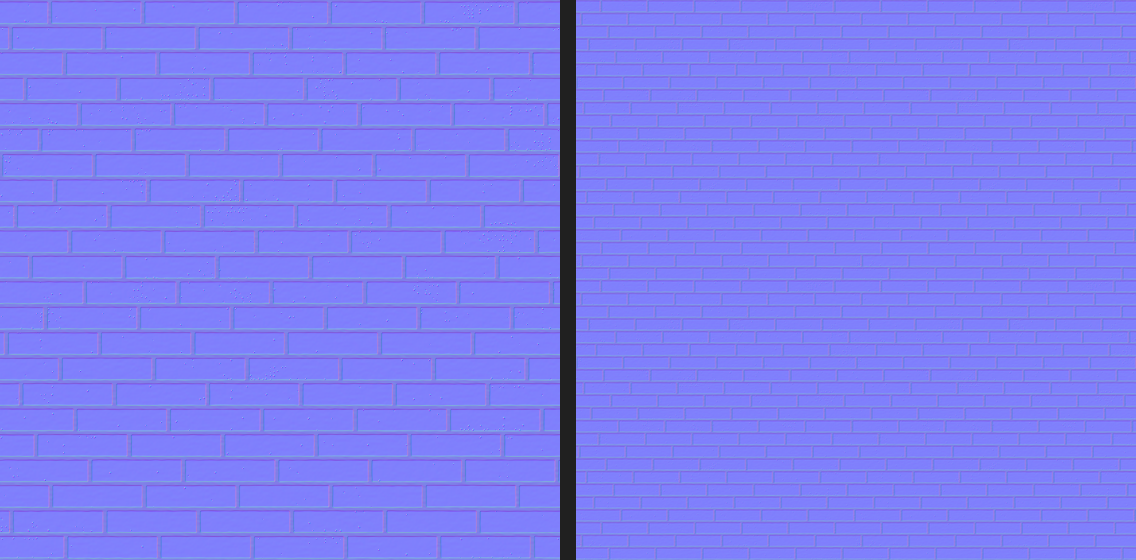
Left, the tile; right, the same tile 2 across and 2 down.
Write a three.js fragment shader that draws this texture map.

```glsl
varying vec2 vUv;

// Layout, in canvas units
const vec2 BRICKS = vec2(6.0, 22.0);
const float FIRST_SHIFT = 0.531;   // joint position in the top row, in bricks
const float ROW_SHIFT = 0.5797;    // extra shift per row, in bricks
const float JOINT = 0.0069;
const float BEVEL = 0.0026;
const float CORNER = 0.0022;
const float JITTER = 0.0007;
const float EDGE_WOBBLE = 0.0006;

// Relief
const float BRICK_HEIGHT = 0.00075;
const float MORTAR_GRAIN = 0.00035;
const float FACE_GRAIN = 0.00011;
const float PIT_DEPTH = 0.0007;
const float PIT_CELLS = 144.0;
const vec2 WEAR_CELLS = vec2(12.0, 22.0);
const float STRAY_PITS = 0.022;
const float WORN_PITS = 0.42;
const float SAMPLE_STEP = 0.00098;

// Length of the encoded normal: rough areas are shorter
const float FACE_LENGTH = 0.975;
const float MORTAR_LENGTH = 0.82;
const float EDGE_LOSS = 0.12;

float hash(vec2 p) {
  vec3 q = fract(p.xyx * vec3(0.1031, 0.1030, 0.0973));
  q += dot(q, q.yzx + 33.33);
  return fract((q.x + q.y) * q.z);
}

// Value noise that wraps after a whole period
float noise(vec2 p, vec2 period) {
  vec2 i = floor(p);
  vec2 f = p - i;
  f = f * f * (3.0 - 2.0 * f);
  vec2 a = mod(i, period);
  vec2 b = mod(i + 1.0, period);
  return mix(mix(hash(a), hash(vec2(b.x, a.y)), f.x),
             mix(hash(vec2(a.x, b.y)), hash(b), f.x), f.y);
}

float tileNoise(vec2 uv, vec2 cells) {
  return noise(uv * cells, cells);
}

// Signed distance to the nearest brick, negative inside
float brickDistance(vec2 uv) {
  float row = mod(floor((1.0 - uv.y) * BRICKS.y), BRICKS.y);
  float along = uv.x * BRICKS.x - FIRST_SHIFT - row * ROW_SHIFT;
  vec2 id = vec2(mod(floor(along), BRICKS.x), row);
  vec2 p = (fract(vec2(along, uv.y * BRICKS.y)) - 0.5) / BRICKS;
  p += (vec2(hash(id + 7.0), hash(id + 41.0)) - 0.5) * JITTER;
  vec2 q = abs(p) - 0.5 / BRICKS + 0.5 * JOINT + CORNER;
  float d = length(max(q, 0.0)) + min(max(q.x, q.y), 0.0) - CORNER;
  return d + (tileNoise(uv, vec2(90.0)) - 0.5) * EDGE_WOBBLE;
}

float brickMask(vec2 uv) {
  return 1.0 - smoothstep(-0.5 * BEVEL, 0.5 * BEVEL, brickDistance(uv));
}

// Small pits, with a few raised grains, gathered in worn patches
float pits(vec2 uv) {
  vec2 p = uv * PIT_CELLS;
  vec2 id = mod(floor(p), PIT_CELLS);
  float wear = tileNoise((id + 0.5) / PIT_CELLS, WEAR_CELLS);
  float chance = STRAY_PITS + WORN_PITS * smoothstep(0.74, 0.95, wear);
  vec2 center = 0.35 + 0.3 * vec2(hash(id + 13.0), hash(id + 57.0));
  vec2 offset = fract(p) - center;
  offset.y += offset.x * (hash(id + 91.0) - 0.5);
  float radius = mix(0.16, 0.34, hash(id + 29.0));
  float shape = 1.0 - smoothstep(0.2 * radius, radius, length(offset));
  float direction = hash(id + 73.0) < 0.25 ? 0.6 : -1.0;
  return step(hash(id), chance) * shape * direction;
}

float surfaceHeight(vec2 position) {
  vec2 uv = fract(position);
  float face = BRICK_HEIGHT + PIT_DEPTH * pits(uv);
  face += FACE_GRAIN * (tileNoise(uv, vec2(84.0, 190.0)) + 0.5 * tileNoise(uv, vec2(230.0)));
  // Slanted trowel streaks
  vec2 streak = vec2((uv.x + uv.y) * 120.0, uv.y * 210.0);
  float mortar = MORTAR_GRAIN * (noise(streak, vec2(120.0, 210.0)) - 0.5);
  return mix(mortar, face, brickMask(uv));
}

void main() {
  // Slope by central differences
  vec2 e = vec2(SAMPLE_STEP, 0.0);
  vec2 slope = vec2(surfaceHeight(vUv + e.xy) - surfaceHeight(vUv - e.xy),
                    surfaceHeight(vUv + e.yx) - surfaceHeight(vUv - e.yx)) / (2.0 * SAMPLE_STEP);

  // Green points down the canvas
  vec3 normal = normalize(vec2(-1.0, 1.0).xyx * vec3(slope, -1.0));

  float mask = brickMask(fract(vUv));
  float edge = 4.0 * mask * (1.0 - mask);
  normal *= mix(MORTAR_LENGTH, FACE_LENGTH, mask) - EDGE_LOSS * edge;
  gl_FragColor = vec4(0.5 + 0.5 * normal, 1.0);
}
```
